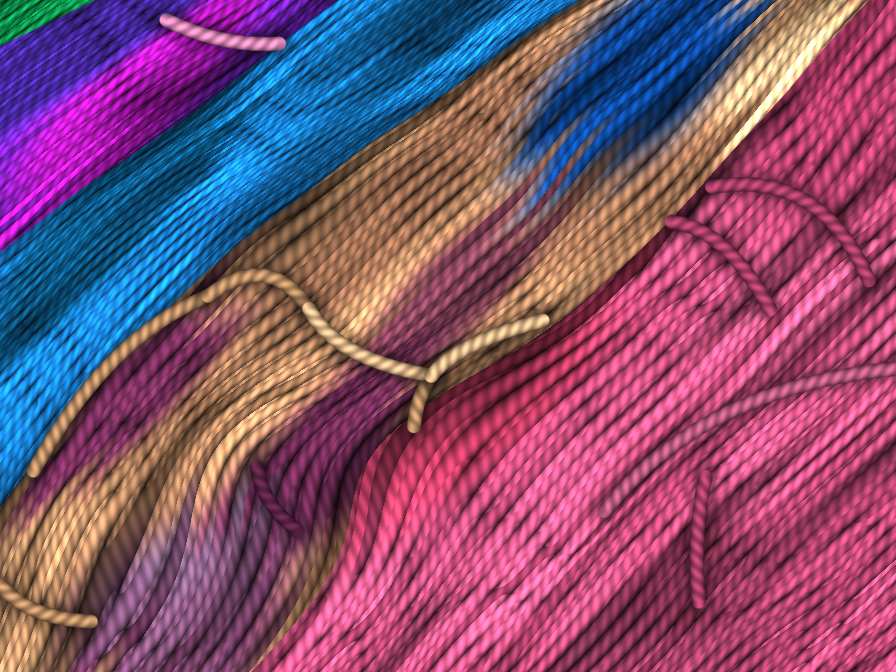
Write a Shadertoy shader that draws this texture.

```glsl
const float STRANDS = 46.;  // per unit of width
const float TWIST = 40.;    // ply turns per unit of length
const float TIE_RADIUS = .0105;
const int TIE_STEPS = 10;
const vec2 GRAIN = vec2(.7, .714);
const vec3 ROSE = vec3(.7, .26, .42);
const vec3 PINK = vec3(.78, .38, .54);
const vec3 CRIMSON = vec3(.75, .2, .33);
const vec3 WINE = vec3(.5, .15, .28);
const vec3 TAN = vec3(.78, .59, .42);
const vec3 BROWN = vec3(.52, .36, .27);
const vec3 CREAM = vec3(.92, .76, .57);
const vec3 PLUM = vec3(.38, .15, .29);
const vec3 SLATE = vec3(.44, .34, .45);
const vec3 DEEP_BLUE = vec3(.04, .23, .5);
const vec3 SKY = vec3(.1, .52, .86);
const vec3 TEAL = vec3(.04, .3, .46);
const vec3 MAGENTA = vec3(.72, .1, .74);
const vec3 VIOLET = vec3(.4, .12, .66);
const vec3 NAVY = vec3(.24, .14, .55);
const vec3 GREEN = vec3(.04, .48, .25);

float hash(vec2 p) { return fract(sin(dot(p, vec2(127.1, 311.7))) * 43758.5); }

float noise(vec2 p) {
  vec2 i = floor(p), f = fract(p);
  f = f * f * (3. - 2. * f);
  return mix(mix(hash(i), hash(i + vec2(1, 0)), f.x),
             mix(hash(i + vec2(0, 1)), hash(i + vec2(1, 1)), f.x), f.y);
}

// Soft ellipse of dye, sized along and across the grain
void stain(inout vec3 col, vec3 dye, vec2 p, float x, float y, float l, float w) {
  vec2 d = p - vec2(x, y);
  vec2 q = vec2(dot(d, GRAIN), dot(d, vec2(-GRAIN.y, GRAIN.x))) / vec2(l, w);
  col = mix(col, dye, smoothstep(.15, .65, exp(-dot(q, q))));
}

// Twisted strands: light, height, random value of the strand
vec3 strands(float across, float along, float density, float seed) {
  float wave = noise(vec2(along * 4., across * 9.) + seed) - .5;
  float q = (across + wave * .04) * density;
  float id = floor(q), f = fract(q) - .5, rnd = hash(vec2(id, seed));
  float dome = 1. - 4. * f * f;
  float ply = .5 + .5 * sin(6.283 * (along * TWIST + f * 1.1 + rnd));
  float light = (.25 + .95 * dome - .2 * f) * (.84 + .32 * ply) * (.78 + .42 * rnd);
  return vec3(light, dome * (.5 + .5 * noise(vec2(along * 4. + rnd * 17., id + seed))), rnd);
}

// Loose yarn along a quadratic curve, with a shadow beneath
void lay(inout vec3 col, vec3 dye, vec2 p, vec4 ends, float bendX, float bendY) {
  vec2 a = ends.xy, b = vec2(bendX, bendY), c = ends.zw, prev = a;
  float best = 9., along = 0., side = 0., len = 0.;
  for (int i = 1; i <= TIE_STEPS; i++) {
    float t = float(i) / float(TIE_STEPS);
    vec2 next = mix(mix(a, b, t), mix(b, c, t), t), e = next - prev, w = p - prev;
    float size = length(e), h = clamp(dot(w, e) / (size * size), 0., 1.);
    float d = length(w - e * h);
    if (d < best) {
      best = d;
      along = len + h * size;
      side = (e.x * w.y - e.y * w.x) / size;
    }
    len += size;
    prev = next;
  }
  float f = side / TIE_RADIUS, aa = 1. / iResolution.y;
  float ply = .93 + .17 * sin(6.283 * (along * 50. - f * .4));
  col *= 1. - .5 * exp(-best * best / .0004);
  col = mix(col, dye * (1.1 - .6 * f * f) * ply, smoothstep(aa, -aa, best - TIE_RADIUS));
}

void mainImage(out vec4 fragColor, in vec2 fragCoord) {
  vec2 p = fragCoord / iResolution.y;
  float y = p.y, x = p.x + (noise(p * 6.) - .5) * .02;
  float along = dot(p, GRAIN), aa = 1.5 / iResolution.y;

  // Left edges of the skeins
  float bulge = (y - .34) / .15, dent = .115 * exp(-bulge * bulge);
  float roseEdge = .373 + .92 * y - dent;
  float tanEdge = (y - .253) * (.924 + .609 * (y - .61));
  float blueEdge = 1.35 * (y - .627);

  // Distance across the skein, and its strand density
  float inside = x - roseEdge;
  vec2 lane = vec2((x - blueEdge) * .6, 1.5);
  if (x > blueEdge) lane = vec2((x - tanEdge) / (tanEdge - blueEdge) * .32, 1.3);
  if (x > tanEdge) lane = vec2((x - tanEdge) / (roseEdge - tanEdge) * .38, 1.);
  if (inside > 0.) lane = vec2((inside - dent * (1. - exp(-4. * inside))) * (.82 - .28 * y), .95);

  // Two crossing layers; the higher one shows
  float density = STRANDS * lane.y;
  vec3 yarn = strands(lane.x, along, density, 3.);
  vec3 over = strands(lane.x + .1 * along, along, density * .92, 31.);
  float lift = over.y * (.4 + .9 * noise(p * 5. + 8.)) - yarn.y;
  yarn = mix(yarn, over, smoothstep(-.04, .04, lift));

  // Dye, shifted along each strand for streaked borders
  vec2 d = p + GRAIN * (yarn.z - .5) * .16;
  float mottle = noise(d * vec2(7, 9));
  vec3 violet = VIOLET, blue = SKY, gold = mix(TAN, BROWN, mottle);
  vec3 rose = mix(ROSE, PINK, .7 * mottle * yarn.z);
  stain(violet, MAGENTA, d, .2, .86, .3, .07);
  stain(blue, TEAL, d, .15, .66, .36, .065);
  stain(blue, mix(SKY, TEAL, .45), d, .58, .93, .25, .09);
  stain(gold, BROWN, d, .6, .7, .3, .06);
  stain(gold, PLUM, d, .2, .42, .22, .06);
  stain(gold, mix(PLUM, BROWN, .3), d, .68, .57, .19, .06);
  stain(gold, PLUM, d, .48, .31, .22, .085);
  stain(gold, mix(PLUM, SLATE, mottle), d, .27, .08, .2, .14);
  stain(gold, CREAM, d, 1.19, .92, .13, .045);
  stain(gold, DEEP_BLUE, d, .97, .91, .23, .1);
  stain(rose, mix(rose, CRIMSON, .6), d, .73, .42, .3, .09);
  stain(rose, mix(rose, WINE, .6), d, 1.27, .87, .22, .18);
  vec3 col = mix(GREEN, NAVY, smoothstep(-aa, aa, x - 1.9 * (y - .93)));
  col = mix(col, violet, smoothstep(-.03, .03, x - 1.45 * (y - .79)));
  col = mix(col, blue, smoothstep(-aa, aa, x - blueEdge));
  col = mix(col, gold, smoothstep(-aa, aa, x - tanEdge));
  col = mix(col, rose, smoothstep(-aa, aa, inside));

  // Furrows between bundles of strands
  float furrow = noise(vec2(lane.x * 19., along * 2.5));
  col *= yarn.x * mix(.55, 1.1, smoothstep(.1, .5, furrow));

  // Loose ties
  lay(col, TAN, p, vec4(.05, .3, .31, .56), .16, .5);
  lay(col, TAN, p, vec4(.31, .56, .46, .54), .4, .63);
  lay(col, TAN, p, vec4(.642, .441, .616, .366), .62, .41);
  lay(col, CREAM, p, vec4(.46, .54, .642, .441), .5, .465);
  lay(col, CREAM, p, vec4(.642, .441, .807, .523), .68, .49);
  lay(col, TAN, p, vec4(0, .13, .135, .075), .04, .08);
  lay(col, ROSE, p, vec4(1.06, .722, 1.293, .583), 1.22, .75);
  lay(col, ROSE, p, vec4(1, .67, 1.146, .54), 1.08, .66);
  lay(col, PINK, p, vec4(1.35, .453, .9, .24), 1.05, .43);
  lay(col, ROSE, p, vec4(1.05, .29, 1.04, .105), 1.03, .2);
  lay(col, PLUM, p, vec4(.382, .305, .443, .21), .39, .25);
  lay(col, CREAM.xzy, p, vec4(.248, .97, .415, .935), .33, .93);
  fragColor = vec4(col, 1);
}
```
